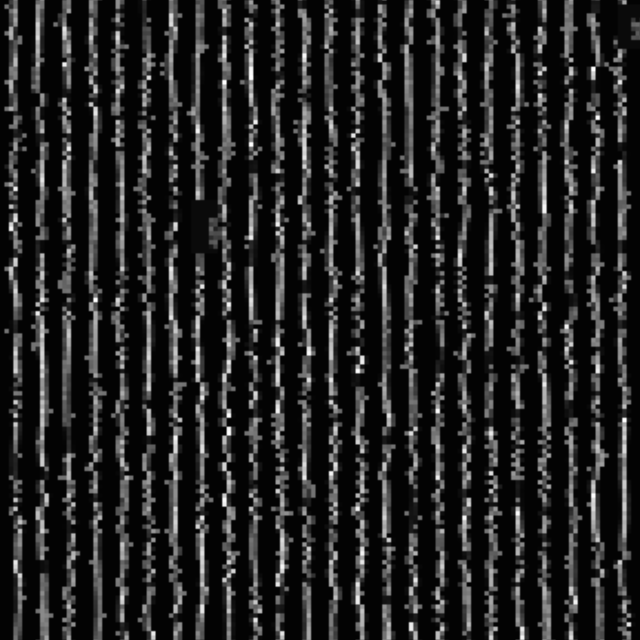
This pattern is drawn by a Shadertoy shader. Its source:

```glsl
const float GRID = 144.0;            // mosaic cells across the canvas
const float STRIPES = 24.0;
const float PITCH = 5.945;           // stripe spacing, in cells
const float FIRST_STRIPE = 2.85;     // first stripe at the top edge, in cells
const float SLANT = 1.1;             // sideways drift from top to bottom
const float HALF_WIDTH = 0.6;        // half the line width, in cells
const float RUN_BLOCK = 12.0;        // rows sharing one dash length
const float GAP_CHANCE = 0.1;
const float FLECK_CHANCE = 0.05;
const float BLEND = 0.28;            // softness between cells
const float BACKGROUND = 0.012;
const float WORN_TONE = 0.04;
const vec4 WORN_MIDDLE = vec4(0.319, 0.645, 0.022, 0.042); // centre, half size
const vec4 WORN_CORNER = vec4(0.984, 0.960, 0.020, 0.033);

float hash(vec2 p) {
    vec3 q = fract(vec3(p.xyx) * vec3(0.1031, 0.1030, 0.0973));
    q += dot(q, q.yzx + 33.33);
    return fract((q.x + q.y) * q.z);
}

// Rows per dash: mostly short, sometimes a long straight run
float runLength(float stripe, float row) {
    float pick = hash(vec2(stripe + 71.0, floor(row / RUN_BLOCK) + 13.0));
    return pick < 0.34 ? 1.0 : pick < 0.62 ? 2.0 : pick < 0.78 ? 3.0 : pick < 0.9 ? 6.0 : 12.0;
}

float stripeTone(vec2 cell) {
    float height = cell.y / GRID;
    float lean = FIRST_STRIPE + SLANT * (1.0 - height);
    float stripe = clamp(round((cell.x + 0.5 - lean) / PITCH), 0.0, STRIPES - 1.0);

    // Slow wobble plus a sideways step for each dash
    float wobble = 0.22 * sin(height * 17.0 + stripe * 2.3)
                 + 0.15 * sin(height * 41.0 + stripe * 4.1);
    float run = runLength(stripe, cell.y);
    vec2 dash = vec2(stripe + 5.0, floor(cell.y / run) + run * 200.0);
    float jitter = (hash(dash) - 0.5) * (run < 4.0 ? 1.5 : 0.5);
    float offset = abs(cell.x + 0.5 - lean - stripe * PITCH - wobble - jitter);
    float coverage = clamp(HALF_WIDTH + 0.5 - offset, 0.0, 1.0);

    // Uneven ink, broken dashes and stray flecks
    float ink = mix(0.55, 1.0, hash(dash + 37.0)) * mix(0.72, 1.05, hash(cell + 91.0));
    ink *= hash(dash + 59.0) < GAP_CHANCE ? 0.2 : 1.0;
    float fleck = hash(cell + 17.0) < FLECK_CHANCE && offset < 1.9 ? 0.45 : 0.0;
    return max(BACKGROUND, max(coverage * ink, fleck));
}

// Blank worn block with a faint ragged right edge
float wear(float tone, vec2 cell, vec4 block) {
    vec2 local = ((cell + 0.5) / GRID - block.xy) / block.zw;
    if (max(abs(local.x), abs(local.y)) > 1.0) return tone;
    float ragged = step(0.25, local.x) * step(abs(local.y + 0.2), 0.55);
    return WORN_TONE + ragged * 0.38 * hash(cell + 43.0);
}

float cellTone(vec2 cell) {
    float tone = stripeTone(cell);
    tone = wear(tone, cell, WORN_MIDDLE);
    return wear(tone, cell, WORN_CORNER);
}

void mainImage(out vec4 fragColor, in vec2 fragCoord) {
    vec2 p = fragCoord / iResolution.xy * GRID - 0.5;
    vec2 base = floor(p);
    vec2 blend = smoothstep(0.5 - BLEND, 0.5 + BLEND, p - base);

    // Softly join the four nearest cells
    float lower = mix(cellTone(base), cellTone(base + vec2(1.0, 0.0)), blend.x);
    float upper = mix(cellTone(base + vec2(0.0, 1.0)), cellTone(base + 1.0), blend.x);
    fragColor = vec4(vec3(mix(lower, upper, blend.y)), 1.0);
}
```
